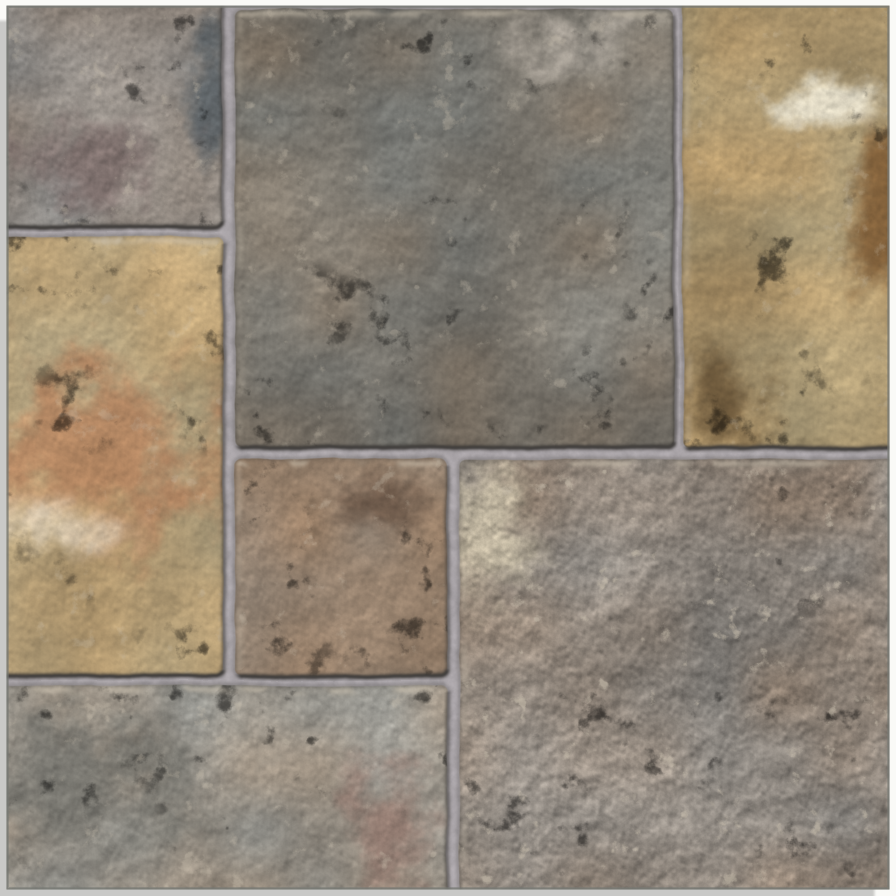
A WebGL 2 fragment shader for this texture:

```glsl
#version 300 es
precision highp float;
uniform vec2 u_resolution;
out vec4 fragColor;

const int TILES = 7;
const int STAINS = 12;
const float CORNER = 0.008;
const float EDGE_WOBBLE = 0.005;
const float RIM_WIDTH = 0.0045;
const float STAIN_STRENGTH = 0.85;
const vec2 LIGHT_DIR = vec2(-0.42, 0.91);
const vec3 GROUT = vec3(0.67, 0.65, 0.665);
const vec3 RIM_DARK = vec3(0.23, 0.22, 0.21);
const vec3 RIM_LIGHT = vec3(0.80, 0.76, 0.69);
const vec3 PAPER = vec3(0.98, 0.98, 0.97);
const vec3 SHADOW = vec3(0.79, 0.79, 0.78);
const vec3 BORDER = vec3(0.46, 0.47, 0.45);
const vec4 PANEL = vec4(0.008, 0.008, 0.992, 0.993);

// Stone bounds: left, bottom, right, top
const vec4 stoneRect[TILES] = vec4[](
  vec4(-0.05, 0.747, 0.248, 1.05), vec4(0.262, 0.501, 0.752, 0.990),
  vec4(0.762, 0.500, 1.05, 1.05), vec4(-0.05, 0.246, 0.249, 0.736),
  vec4(0.262, 0.246, 0.499, 0.488), vec4(-0.05, -0.05, 0.499, 0.235),
  vec4(0.513, -0.05, 1.05, 0.487));
const vec3 stoneColor[TILES] = vec3[](
  vec3(0.55, 0.525, 0.50), vec3(0.485, 0.465, 0.43), vec3(0.67, 0.585, 0.43),
  vec3(0.73, 0.645, 0.49), vec3(0.575, 0.495, 0.42), vec3(0.60, 0.575, 0.535),
  vec3(0.555, 0.515, 0.475));
const float stoneGrain[TILES] = float[](0.9, 0.8, 0.65, 0.65, 0.8, 0.9, 1.4);

// Stain ellipses: centre, radii
const vec4 stainShape[STAINS] = vec4[](
  vec4(0.236, 0.90, 0.032, 0.09), vec4(0.10, 0.815, 0.10, 0.05),
  vec4(0.935, 0.89, 0.07, 0.03), vec4(0.985, 0.76, 0.035, 0.10),
  vec4(0.81, 0.55, 0.055, 0.065), vec4(0.11, 0.50, 0.17, 0.10),
  vec4(0.05, 0.41, 0.075, 0.035), vec4(0.63, 0.955, 0.07, 0.045),
  vec4(0.55, 0.43, 0.06, 0.085), vec4(0.44, 0.08, 0.065, 0.07),
  vec4(0.09, 0.12, 0.16, 0.09), vec4(0.42, 0.435, 0.06, 0.035));
const vec3 stainColor[STAINS] = vec3[](
  vec3(0.34, 0.37, 0.39), vec3(0.48, 0.42, 0.41), vec3(0.92, 0.90, 0.83),
  vec3(0.49, 0.35, 0.20), vec3(0.40, 0.32, 0.21), vec3(0.70, 0.51, 0.37),
  vec3(0.86, 0.80, 0.70), vec3(0.69, 0.66, 0.62), vec3(0.77, 0.73, 0.64),
  vec3(0.58, 0.48, 0.44), vec3(0.46, 0.455, 0.43), vec3(0.42, 0.34, 0.28));

float hash(vec2 p) {
  vec3 q = fract(vec3(p.xyx) * 0.1031);
  q += dot(q, q.yzx + 33.33);
  return fract((q.x + q.y) * q.z);
}

float noise(vec2 p) {
  vec2 i = floor(p), f = fract(p);
  f = f * f * (3.0 - 2.0 * f);
  return mix(mix(hash(i), hash(i + vec2(1, 0)), f.x),
             mix(hash(i + vec2(0, 1)), hash(i + 1.0), f.x), f.y);
}

float fbm(vec2 p) {
  float sum = 0.0, amp = 0.5;
  for (int i = 0; i < 5; i++) {
    sum += amp * noise(p);
    p = mat2(1.6, 1.2, -1.2, 1.6) * p + 17.0;
    amp *= 0.5;
  }
  return sum;
}

float roundBox(vec2 p, vec4 r, float radius) {
  vec2 q = abs(p - 0.5 * (r.xy + r.zw)) - 0.5 * (r.zw - r.xy) + radius;
  return length(max(q, 0.0)) + min(max(q.x, q.y), 0.0) - radius;
}

vec3 stoneSurface(vec2 p, int id) {
  vec2 s = p + float(id) * 3.7;
  vec3 col = stoneColor[id];
  // Broad mottling and ragged stains
  col *= 1.0 + 0.42 * (fbm(s * 9.0) - 0.48);
  col += vec3(0.05, 0.0, -0.04) * (noise(s * 14.0) - 0.5);
  float ragged = fbm(s * 26.0) - 0.48;
  for (int i = 0; i < STAINS; i++) {
    vec4 e = stainShape[i];
    if (roundBox(e.xy, stoneRect[id], 0.0) > 0.0) continue;
    float reach = length((p - e.xy) / e.zw) + 1.8 * ragged;
    col = mix(col, stainColor[i], STAIN_STRENGTH * (1.0 - smoothstep(0.2, 1.25, reach)));
  }
  // Embossed relief, grain and pits
  float relief = fbm(s * 48.0 + LIGHT_DIR * 0.22) - fbm(s * 48.0);
  float grain = noise(s * 210.0) - 0.5;
  float pits = smoothstep(0.62, 0.80, fbm(s * 40.0 + 8.0)) * smoothstep(0.35, 0.65, noise(s * 11.0));
  float chips = smoothstep(0.66, 0.82, fbm(s * 55.0 + 31.0));
  col *= 1.0 + stoneGrain[id] * (0.11 * grain - 0.65 * relief);
  col *= 1.0 - 0.50 * pits;
  return mix(col, RIM_LIGHT, 0.4 * chips * stoneGrain[id]);
}

void main() {
  vec2 p = gl_FragCoord.xy / u_resolution;
  float px = 1.0 / min(u_resolution.x, u_resolution.y);

  // Nearest stone with a chipped outline
  vec2 w = p + EDGE_WOBBLE * (vec2(fbm(p * 22.0), fbm(p * 22.0 + 50.0)) - 0.48);
  float d = 1.0;
  int id = 0;
  for (int i = 0; i < TILES; i++) {
    float di = roundBox(w, stoneRect[i], CORNER);
    if (di < d) { d = di; id = i; }
  }
  float facing = (roundBox(w + LIGHT_DIR * 0.002, stoneRect[id], CORNER) - d) / 0.002;

  // Grout and stone
  vec3 grout = GROUT * (0.90 + 0.2 * fbm(p * 110.0));
  vec3 col = mix(stoneSurface(p, id), grout, smoothstep(-px, px, d));

  // Lit upper rims, shaded lower rims
  float chipped = smoothstep(0.35, 0.65, noise(p * 42.0));
  float lit = exp(-pow((d + 0.005) / RIM_WIDTH, 2.0)) * max(facing, 0.0) * chipped;
  float shade = exp(-pow((d - 0.0005) / (0.7 * RIM_WIDTH), 2.0));
  shade *= 0.22 + 0.68 * smoothstep(0.0, 0.9, -facing);
  col = mix(col, RIM_LIGHT, 0.5 * lit);
  col = mix(col, RIM_DARK, shade);

  // Panel border, paper and offset shadow
  float panel = roundBox(p, PANEL, 0.0);
  float drop = roundBox(p, vec4(-0.1, -0.1, 0.976, 0.977), 0.0);
  col = mix(col, BORDER, 0.8 * (1.0 - smoothstep(0.0008, 0.0008 + 1.5 * px, abs(panel))));
  vec3 backdrop = mix(SHADOW, PAPER, smoothstep(-0.003, 0.003, drop));
  col = mix(col, backdrop, smoothstep(0.0, 1.5 * px, panel));
  fragColor = vec4(col, 1.0);
}
```
